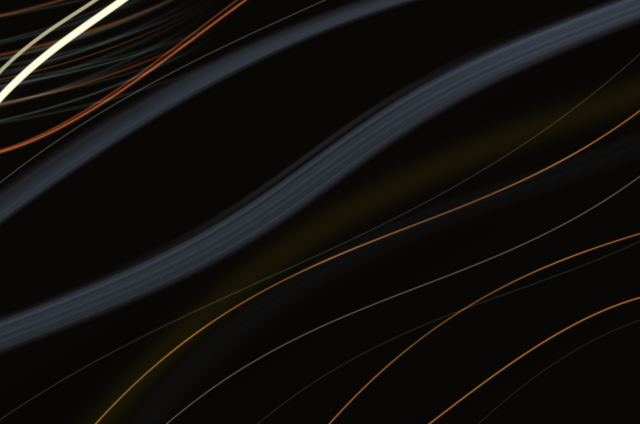
This background is drawn by a Shadertoy shader. Its source:

```glsl
// Long-exposure light trails: steel-blue ribbons and fine amber threads sweeping over near-black.

const float ASPECT = 1.506;
const vec3 NIGHT = vec3(0.034, 0.027, 0.020);
const vec3 STEEL = vec3(0.185, 0.215, 0.265);
const vec3 OLIVE = vec3(0.060, 0.054, 0.000);
const vec3 AMBER = vec3(0.66, 0.39, 0.17);
const vec3 RUST = vec3(0.62, 0.29, 0.14);
const vec3 SILVER = vec3(0.31, 0.31, 0.28);
const vec3 CREAM = vec3(0.80, 0.77, 0.60);
const vec3 WHITE = vec3(1.0, 0.99, 0.88);

float hash(float n) { return fract(sin(n * 127.1) * 43758.5); }

float noise(float x) {
    float i = floor(x), f = fract(x);
    return mix(hash(i), hash(i + 1.0), f * f * (3.0 - 2.0 * f));
}

// Cubic through four heights spaced evenly over span.x .. span.y
float cubic(float x, vec2 span, vec4 h) {
    float s = clamp(3.0 * (x - span.x) / (span.y - span.x), -1.0, 4.0);
    float a = s - 1.0, b = s - 2.0, c = s - 3.0;
    return dot(h, vec4(-a * b * c / 6.0, s * b * c / 2.0, -s * a * c / 2.0, s * a * b / 6.0));
}

// Signed distance to the cubic, positive above it
float trail(vec2 p, vec2 span, vec4 h) {
    float y = cubic(p.x, span, h);
    float slope = (cubic(p.x + 0.002, span, h) - y) / 0.002;
    return (p.y - y) / sqrt(1.0 + slope * slope);
}

// Signed distance to a rising S-shaped wave
float wave(vec2 p, vec2 center, float slope, float rise, float width) {
    float x = p.x - center.x;
    float t = tanh(x / width);
    float grade = slope + rise / width * (1.0 - t * t);
    return (p.y - center.y - slope * x - rise * t) / sqrt(1.0 + grade * grade);
}

// Soft thread that keeps its total light when thinner than a pixel
float thread(float d, float width) {
    float w = length(vec2(width, 0.55 / iResolution.y));
    return width / w * exp(-d * d / (w * w));
}

// Solid stroke with smooth edges
float stroke(float d, float halfWidth) {
    float soft = 0.0012 + 0.7 / iResolution.y;
    return 1.0 - smoothstep(halfWidth - soft, halfWidth + soft, abs(d));
}

float glow(float d, float width) { return exp(-d * d / (width * width)); }

// Ribbon profile with separate softness at its lower and upper edge
float ribbon(float d, float halfWidth, float lower, float upper) {
    return smoothstep(-halfWidth - lower, -halfWidth + lower, d)
        * (1.0 - smoothstep(halfWidth - upper, halfWidth + upper, d));
}

// Fine fibres running along a ribbon
float fibres(float d, float x, float seed) {
    float drift = 0.3 * sin(x * 2.5 + seed);
    return 0.6 * noise(d * 150.0 + drift + seed) + 0.4 * noise(d * 340.0 - drift + seed * 3.0);
}

vec3 wideRibbons(vec2 p) {
    // Main ribbon, with a dark slit and a stray strand along its upper side
    float d = wave(p, vec2(0.753, 0.598), 0.36, 0.12, 0.324);
    float middle = glow(p.x - 0.74, 0.36);
    float halfWidth = 0.034 + 0.009 * middle - 0.004 * smoothstep(1.0, 1.5, p.x);
    float body = ribbon(d, halfWidth, 0.014, 0.012) * (0.66 + 0.55 * fibres(d, p.x, 4.0));
    body *= 1.0 - 0.85 * middle * glow(d - 0.036, 0.005);
    body *= 1.0 - 0.30 * middle * glow(d - 0.018, 0.003);
    body += 0.25 * middle * glow(d - 0.048, 0.004);
    vec3 light = STEEL * body * (0.9 + 0.22 * smoothstep(0.8, 1.4, p.x));

    // Upper-left ribbon, brightest on its lower side
    d = trail(p, vec2(0.0, 0.882), vec4(0.510, 0.710, 0.869, 0.988));
    halfWidth = mix(0.029, 0.017, smoothstep(0.1, 0.8, p.x));
    float shade = mix(0.82, 0.45, smoothstep(-0.02, 0.03, d));
    shade = mix(shade, 0.85, smoothstep(0.25, 0.6, p.x));
    light += STEEL * ribbon(d, halfWidth, 0.009, 0.014) * shade * (0.8 + 0.4 * fibres(d, p.x, 9.0));

    // Olive haze and the dim twin ribbon below it
    d = trail(p, vec2(0.235, ASPECT), vec4(0.0, 0.396, 0.627, 0.784));
    light += OLIVE * glow(d, 0.036);
    d = trail(p, vec2(0.353, ASPECT), vec4(0.01, 0.343, 0.518, 0.657));
    light += STEEL * (0.17 * glow(d, 0.022) + 0.10 * glow(d - 0.025, 0.008)) * (0.6 + 0.7 * fibres(d, p.x, 2.0));
    return light;
}

vec3 fineThreads(vec2 p) {
    float flicker = 0.65 + 0.5 * noise(p.x * 9.0);
    vec3 light = AMBER * flicker * thread(trail(p, vec2(0.225, ASPECT), vec4(0.0, 0.331, 0.510, 0.739)), 0.0021);
    light += AMBER * flicker * thread(trail(p, vec2(0.775, ASPECT), vec4(0.0, 0.222, 0.361, 0.449)), 0.0020);
    light += AMBER * thread(trail(p, vec2(1.010, ASPECT), vec4(0.0, 0.124, 0.229, 0.298)), 0.0021);
    light += SILVER * thread(trail(p, vec2(0.392, ASPECT), vec4(0.0, 0.233, 0.382, 0.584)), 0.0018);
    light += SILVER * 0.45 * thread(trail(p, vec2(0.0, ASPECT), vec4(0.01, 0.286, 0.524, 0.873)), 0.0016);
    light += SILVER * 0.35 * thread(trail(p, vec2(0.618, ASPECT), vec4(0.01, 0.196, 0.314, 0.431)), 0.0016);
    light += SILVER * 0.30 * thread(trail(p, vec2(1.137, ASPECT), vec4(0.01, 0.112, 0.190, 0.245)), 0.0016);
    light += SILVER * 0.75 * thread(trail(p, vec2(0.0, 0.765), vec4(0.569, 0.745, 0.882, 1.0)), 0.0016);
    // Paired rust strands
    float d = trail(p, vec2(0.0, 0.578), vec4(0.641, 0.727, 0.857, 1.0));
    light += RUST * (thread(d, 0.0030) + 0.6 * thread(d - 0.004 - 0.014 * p.x, 0.0024));
    return light;
}

// Scattered faint streaks in the upper-left corner
vec3 cornerStreaks(vec2 p) {
    vec3 light = vec3(0.0);
    for (float i = 0.0; i < 22.0; i++) {
        float start = 0.70 + 0.27 * hash(i + 1.0);
        vec4 heights = start + vec4(0.0, 0.045, 0.11, 0.20) * (0.7 + 0.6 * hash(i + 40.0));
        vec3 tint = mix(vec3(0.075, 0.095, 0.095), RUST * 0.5, step(0.84, hash(i + 70.0)));
        light += tint * thread(trail(p, vec2(0.0, 0.55), heights), 0.0015 + 0.003 * hash(i + 9.0));
    }
    return light * (1.0 - smoothstep(0.22, 0.55, p.x));
}

void mainImage(out vec4 fragColor, in vec2 fragCoord) {
    vec2 p = fragCoord / iResolution.xy * vec2(ASPECT, 1.0);
    vec3 color = NIGHT * (0.9 + 0.2 * noise(p.x * 3.0 - p.y * 5.0));
    color += wideRibbons(p) + fineThreads(p) + cornerStreaks(p);
    // Two bright arcs over the corner
    float pale = trail(p, vec2(0.0, 0.225), vec4(0.831, 0.898, 0.951, 1.0));
    float bright = trail(p, vec2(0.0, 0.294), vec4(0.769, 0.861, 0.935, 1.004));
    color = mix(color, CREAM, 0.85 * stroke(pale, 0.0045));
    color = mix(color + 0.06 * CREAM * glow(bright, 0.02), WHITE, stroke(bright, 0.0085));
    fragColor = vec4(clamp(color, 0.0, 1.0), 1.0);
}
```
